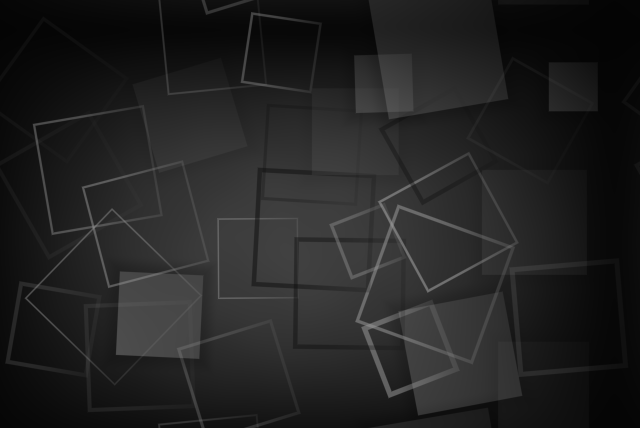
Write a WebGL 1 fragment shader that draws this background.

```glsl
precision highp float;
// Dark studio backdrop with a soft central glow and scattered translucent squares and frames.

uniform vec2 u_resolution;

const float TAU = 6.2831853;
const vec2 GRID = vec2(6.0, 5.0);
const int SQUARE_COUNT = 30;

vec4 hash4(float n) {
  return fract(sin(n * vec4(12.99, 78.23, 37.72, 93.99) + 1.7) * 4375.85);
}

vec2 gradientAt(vec2 cell, vec2 period) {
  vec2 c = floor(mod(cell + 0.5, period));
  float angle = TAU * hash4(c.x + c.y * period.x + 101.0).x;
  return vec2(cos(angle), sin(angle));
}

// Gradient noise that wraps after a whole number of cells.
float wrappedNoise(vec2 p, vec2 period) {
  vec2 i = floor(p), f = fract(p);
  vec2 u = f * f * f * (f * (f * 6.0 - 15.0) + 10.0);
  vec2 e = vec2(1.0, 0.0);
  float a = dot(gradientAt(i, period), f);
  float b = dot(gradientAt(i + e.xy, period), f - e.xy);
  float c = dot(gradientAt(i + e.yx, period), f - e.yx);
  float d = dot(gradientAt(i + e.xx, period), f - e.xx);
  return mix(mix(a, b, u.x), mix(c, d, u.x), u.y);
}

// Periodic glow: one bright centre, dark at the borders.
float glow(vec2 uv, vec2 centre) {
  vec2 g = 0.505 + 0.5 * cos(TAU * (uv - centre));
  return sqrt(g.x * g.y);
}

vec2 rotate(vec2 p, float angle) {
  float c = cos(angle), s = sin(angle);
  return vec2(c * p.x - s * p.y, s * p.x + c * p.y);
}

// Shortest offset between two points on the repeating canvas.
vec2 wrapOffset(vec2 d, vec2 period) {
  return d - period * floor(d / period + 0.5);
}

float squareDistance(vec2 p, float halfSide) {
  vec2 q = abs(p) - halfSide;
  return max(q.x, q.y);
}

float coverage(float dist, float pixel) {
  return 1.0 - smoothstep(-0.75 * pixel, 0.75 * pixel, dist);
}

// Translucent plate, brighter towards one corner, over a soft shadow.
float drawPlate(float tone, vec2 p, float halfSide, float strength, float pixel) {
  float d = squareDistance(p, halfSide);
  float inside = coverage(d, pixel);
  float shade = clamp(0.5 - 0.25 * (p.x + p.y) / halfSide, 0.0, 1.0);
  float shadow = 0.4 * strength * (1.0 - smoothstep(0.0, 0.04, d));
  tone *= 1.0 - shadow * (1.0 - inside);
  return mix(tone, 0.5, inside * strength * mix(0.35, 1.0, shade));
}

// Thin frame that fades a little along one side.
float drawFrame(float tone, vec2 p, float halfSide, float thickness,
                float ink, float strength, float pixel) {
  float d = abs(squareDistance(p, halfSide)) - thickness;
  float fade = mix(0.35, 1.0, smoothstep(-1.3, 0.6, -p.x / halfSide));
  return mix(tone, ink, coverage(d, pixel) * strength * fade);
}

float drawSquare(float tone, vec2 pos, vec2 period, vec2 centre, float id, float pixel) {
  vec4 place = hash4(id + 3.0);
  vec4 look = hash4(id + 57.0);
  vec2 cell = vec2(mod(id, GRID.x), floor((id + 0.5) / GRID.x));

  // Jittered cells, drawn in slightly from the borders; small tilts prevail.
  vec2 uv = (cell + 0.5 + 0.9 * (place.xy - 0.5)) / GRID;
  uv = 0.5 + (uv - 0.5) * vec2(0.92, 0.84);
  float turn = 2.0 * place.z - 1.0;
  vec2 p = rotate(wrapOffset(pos - uv * period, period), 0.125 * TAU * turn * abs(turn));
  float halfSide = mix(0.05, 0.145, sqrt(place.w));
  float light = glow(uv, centre);

  // Plates gather near the borders, dark frames in the glow.
  if (look.x > 0.55 + 0.4 * light) {
    return drawPlate(tone, p, halfSide, mix(0.08, 0.5, look.y * look.y), pixel);
  }
  float thickness = mix(0.0015, 0.006, look.z);
  if (look.w < 0.45 * light) {
    return drawFrame(tone, p, halfSide, thickness, 0.05, mix(0.25, 0.6, look.y), pixel);
  }
  return drawFrame(tone, p, halfSide, thickness, 0.6, mix(0.06, 0.65, look.y * look.y), pixel);
}

void main() {
  vec2 uv = gl_FragCoord.xy / u_resolution;
  vec2 period = vec2(u_resolution.x / u_resolution.y, 1.0);
  vec2 pos = uv * period;
  vec2 centre = vec2(0.46, 0.43);
  float pixel = 1.0 / u_resolution.y;

  // Glowing backdrop with a faint mottling.
  vec2 noiseCells = vec2(12.0, 8.0);
  float light = glow(uv, centre);
  float tone = 0.014 + 0.235 * light;
  tone += 0.012 * light * wrappedNoise(uv * noiseCells, noiseCells);

  // Scattered squares, layered in order.
  for (int i = 0; i < SQUARE_COUNT; i++) {
    tone = drawSquare(tone, pos, period, centre, float(i), pixel);
  }
  gl_FragColor = vec4(vec3(tone), 1.0);
}
```
